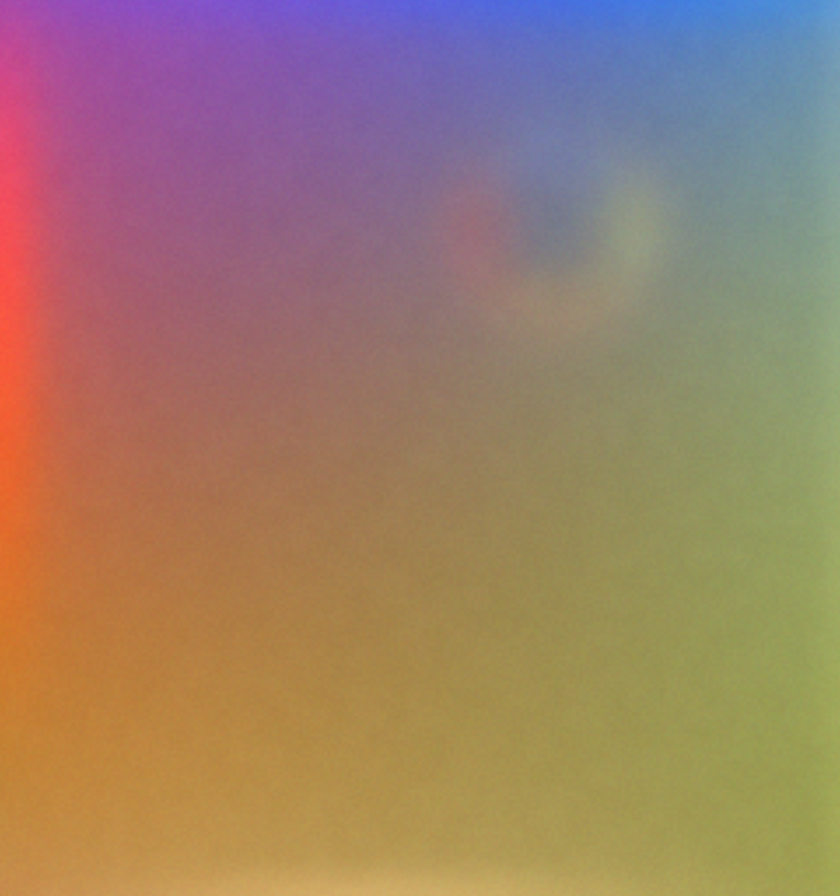
Give the GLSL for this background, as a WebGL 2 fragment shader.

```glsl
#version 300 es
precision highp float;

uniform vec2 u_resolution;
out vec4 outColor;

// Base colours, left to right, in four evenly spaced rows
const vec3 TOP_ROW[4] = vec3[4](vec3(.60, .30, .66), vec3(.50, .33, .75), vec3(.33, .43, .81), vec3(.38, .56, .74));
const vec3 UPPER_ROW[4] = vec3[4](vec3(.66, .37, .42), vec3(.59, .40, .45), vec3(.53, .50, .46), vec3(.54, .62, .50));
const vec3 LOWER_ROW[4] = vec3[4](vec3(.74, .46, .24), vec3(.67, .49, .28), vec3(.605, .55, .32), vec3(.59, .63, .36));
const vec3 BOTTOM_ROW[4] = vec3[4](vec3(.77, .56, .31), vec3(.74, .60, .34), vec3(.69, .61, .34), vec3(.61, .62, .31));

// Edge glows; the left one runs from top to bottom
const vec3 LEFT_GLOW[4] = vec3[4](vec3(.66, .29, .66), vec3(.98, .33, .27), vec3(.84, .45, .17), vec3(.78, .55, .30));
const vec3 TOP_GLOW = vec3(-.04, .01, .07);
const vec3 RIGHT_GLOW = vec3(.03, .03, .02);
const vec3 BOTTOM_GLOW = vec3(.09, .07, .06);
const float LEFT_WIDTH = .050;
const float LEFT_HALO_WIDTH = .130;
const float LEFT_HALO_SHARE = .33;
const float TOP_WIDTH = .035;
const float RIGHT_WIDTH = .025;
const float BOTTOM_WIDTH = .030;
const float BOTTOM_CENTER = .47;
const float BOTTOM_SPREAD = .30;

// Soft ring, in units of the canvas height; alpha is strength
const vec2 RING_CENTER = vec2(.618, .742);
const float RING_RADIUS = .093;
const float RING_INNER_WIDTH = .052;
const float RING_OUTER_WIDTH = .043;
const vec4 RING_LEFT = vec4(.64, .43, .46, .65);
const vec4 RING_BOTTOM = vec4(.63, .54, .43, .70);
const vec4 RING_RIGHT = vec4(.59, .61, .51, .85);
const vec4 RING_TOP = vec4(.45, .51, .69, .45);
const vec3 HOLLOW_COLOR = vec3(.43, .47, .55);
const float HOLLOW_RADIUS = .055;
const float HOLLOW_STRENGTH = .45;

// Grain
const float GRAIN_CELLS = 256.;
const float MOTTLE_CELLS = 45.;
const float GRAIN_AMOUNT = .028;
const float MOTTLE_AMOUNT = .012;

float bell(float d, float width) {
    d /= width;
    return exp(-d * d);
}

// Cubic curve through four evenly spaced colours
vec3 ramp(vec3 c[4], float t) {
    float u = 3. * t, a = u - 1., b = u - 2., d = u - 3.;
    return -c[0] * a * b * d / 6. + c[1] * u * b * d / 2.
         - c[2] * u * a * d / 2. + c[3] * u * a * b / 6.;
}

vec3 hash(vec2 cell) {
    vec3 q = fract(cell.xyx * vec3(.1031, .1030, .0973));
    q += dot(q, q.yxz + 33.33);
    return fract((q.xxy + q.yzz) * q.zyx);
}

vec3 valueNoise(vec2 p) {
    vec2 i = floor(p), f = fract(p);
    f = f * f * (3. - 2. * f);
    return mix(mix(hash(i), hash(i + vec2(1, 0)), f.x),
               mix(hash(i + vec2(0, 1)), hash(i + 1.), f.x), f.y) - .5;
}

vec3 baseGradient(vec2 uv) {
    vec3 rows[4] = vec3[4](ramp(TOP_ROW, uv.x), ramp(UPPER_ROW, uv.x),
                           ramp(LOWER_ROW, uv.x), ramp(BOTTOM_ROW, uv.x));
    return ramp(rows, 1. - uv.y);
}

vec3 addEdgeGlows(vec3 color, vec2 uv) {
    color += TOP_GLOW * bell(1. - uv.y, TOP_WIDTH);
    color += RIGHT_GLOW * bell(1. - uv.x, RIGHT_WIDTH);
    color += BOTTOM_GLOW * bell(uv.y, BOTTOM_WIDTH) * bell(uv.x - BOTTOM_CENTER, BOTTOM_SPREAD);
    float left = mix(bell(uv.x, LEFT_WIDTH), bell(uv.x, LEFT_HALO_WIDTH), LEFT_HALO_SHARE);
    return mix(color, ramp(LEFT_GLOW, 1. - uv.y), left);
}

// The ring tint turns with direction; squared axes sum to one
vec3 addRing(vec3 color, vec2 p) {
    vec2 d = p - RING_CENTER;
    float r = length(d);
    vec2 dir = d / max(r, .0001);
    vec2 w = dir * dir;
    vec4 tint = w.x * (dir.x < 0. ? RING_LEFT : RING_RIGHT)
              + w.y * (dir.y < 0. ? RING_BOTTOM : RING_TOP);
    float width = r < RING_RADIUS ? RING_INNER_WIDTH : RING_OUTER_WIDTH;
    color = mix(color, HOLLOW_COLOR, HOLLOW_STRENGTH * bell(r, HOLLOW_RADIUS));
    return mix(color, tint.rgb, tint.a * bell(r - RING_RADIUS, width));
}

void main() {
    vec2 uv = gl_FragCoord.xy / u_resolution;
    vec2 p = gl_FragCoord.xy / u_resolution.y;

    vec3 color = addRing(addEdgeGlows(baseGradient(uv), uv), p);

    // Fine coloured grain over faint, broader mottling
    color += GRAIN_AMOUNT * valueNoise(p * GRAIN_CELLS);
    color += MOTTLE_AMOUNT * valueNoise(p * MOTTLE_CELLS).x;

    outColor = vec4(clamp(color, 0., 1.), 1.);
}
```
